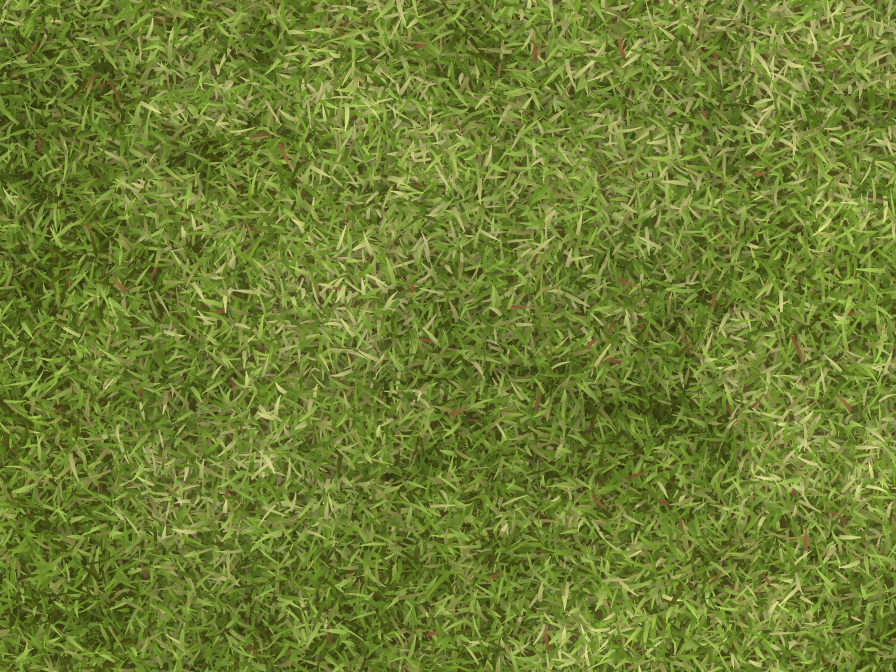
A WebGL 2 fragment shader for this texture:

```glsl
#version 300 es
precision highp float;

uniform vec2 u_resolution;
out vec4 outColor;

const int LAYERS = 13;
const float CELL = 0.025;

float hash(vec2 p) {
    return fract(sin(dot(p, vec2(127.1, 311.7))) * 43758.5453);
}

float valueNoise(vec2 p) {
    vec2 cell = floor(p);
    vec2 f = fract(p);
    f = f * f * (3.0 - 2.0 * f);
    float low = mix(hash(cell), hash(cell + vec2(1.0, 0.0)), f.x);
    float high = mix(hash(cell + vec2(0.0, 1.0)), hash(cell + vec2(1.0)), f.x);
    return mix(low, high, f.y);
}

float fbm(vec2 p) {
    float sum = 0.0;
    float amplitude = 0.5;
    for (int i = 0; i < 4; i++) {
        sum += amplitude * valueNoise(p);
        p = mat2(1.6, 1.2, -1.2, 1.6) * p + 7.3;
        amplitude *= 0.5;
    }
    return sum / 0.9375;
}

mat2 rotation(float angle) {
    float c = cos(angle);
    float s = sin(angle);
    return mat2(c, s, -s, c);
}

// Tones run from deep shade through green to dry straw
vec3 grassTone(float pick) {
    vec3 tone = vec3(0.28, 0.31, 0.08);
    tone = mix(tone, vec3(0.34, 0.43, 0.12), step(0.06, pick));
    tone = mix(tone, vec3(0.42, 0.54, 0.16), step(0.24, pick));
    tone = mix(tone, vec3(0.55, 0.65, 0.28), step(0.52, pick));
    tone = mix(tone, vec3(0.52, 0.53, 0.27), step(0.74, pick));
    return mix(tone, vec3(0.69, 0.70, 0.43), step(0.89, pick));
}

// Coverage of a curved blade lying along x, tapering to its tip
float bladeMask(vec2 p, float halfLength, float halfWidth, float bend, float pixel) {
    float t = p.x / halfLength;
    float side = abs(p.y - bend * (t * t - 0.4));
    float width = halfWidth * (1.0 - 0.7 * smoothstep(-0.2, 1.0, t));
    float across = clamp((width - side) / pixel + 0.5, 0.0, 1.0);
    float along = clamp((halfLength - abs(p.x)) / pixel + 0.5, 0.0, 1.0);
    return across * along;
}

// Paints one scattered sheet of blades over the given colour
vec3 paintLayer(vec3 color, vec2 uv, float layer, float depth, float dryness, float pixel) {
    vec2 p = rotation(layer * 1.7) * uv / CELL + layer * 5.37;
    vec2 home = floor(p);
    for (int y = -1; y <= 1; y++) {
        for (int x = -1; x <= 1; x++) {
            vec2 id = home + vec2(x, y);
            vec2 seed = id + layer * 17.3;
            vec2 center = id + vec2(hash(seed), hash(seed + 3.1));
            float angle = 6.28318 * hash(seed + 5.7);
            vec2 local = (rotation(angle) * (p - center)) * CELL;

            float halfLength = CELL * mix(0.3, 0.88, hash(seed + 8.9));
            float halfWidth = mix(0.0016, 0.0034, hash(seed + 11.3));
            float bend = 0.005 * (hash(seed + 13.9) - 0.5);
            float mask = bladeMask(local, halfLength, halfWidth, bend, pixel);

            float pick = hash(seed + 19.7) + 0.45 * (dryness - 0.5);
            vec3 tone = grassTone(pick);
            tone = mix(tone, vec3(0.50, 0.35, 0.20), step(0.985, hash(seed + 23.1)));

            // Roots sit in shade, tips catch the light
            float t = clamp(local.x / halfLength, -1.0, 1.0);
            float light = mix(0.70, 1.10, depth) * (1.0 + 0.12 * t);
            light *= mix(0.91, 1.09, hash(seed + 29.3));
            color = mix(color, tone * light, mask * 0.94);
        }
    }
    return color;
}

void main() {
    vec2 uv = gl_FragCoord.xy / u_resolution.y;
    float pixel = 1.0 / u_resolution.y;

    // Broad dry areas and smaller tufts
    float patches = fbm(uv * 3.2 + 4.0);
    float tufts = fbm(uv * 13.0 + 21.0);
    float dryness = clamp(0.5 + 1.3 * (patches - 0.5) + 0.7 * (tufts - 0.5), 0.0, 1.0);

    vec3 color = mix(vec3(0.22, 0.24, 0.06), vec3(0.34, 0.30, 0.14), dryness);
    for (int i = 0; i < LAYERS; i++) {
        float depth = float(i) / float(LAYERS - 1);
        color = paintLayer(color, uv, float(i), depth, dryness, pixel);
    }

    // Gentle uneven lighting across the lawn
    float lighting = 1.0 + 0.22 * (fbm(uv * 2.3 + 40.0) - 0.5) + 0.22 * (tufts - 0.5);
    outColor = vec4(color * lighting, 1.0);
}
```
